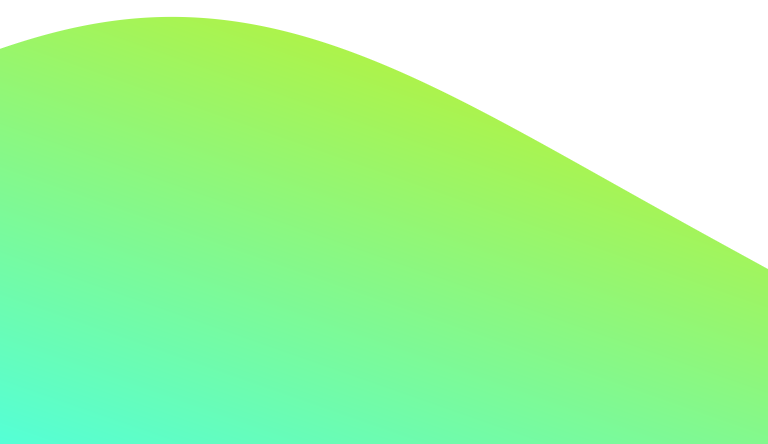
A WebGL 2 fragment shader for this background:

```glsl
#version 300 es
precision highp float;
// A smooth hill on white, filled with a slanted aqua-to-lime gradient.
// The ridge is a polynomial around its crest; its edge is softened by the
// screen-space derivative of the signed height above the ridge.

#define CREST vec2(0.224, 0.962)
#define FALLOFF vec4(1.536, -0.012, -1.821, 1.098)
#define GRADIENT_AXIS vec2(0.527, 0.869)
#define AQUA vec3(0.330, 1.000, 0.840)
#define LIME vec3(0.675, 0.953, 0.298)
#define SKY vec3(1.0)

uniform vec2 u_resolution;
out vec4 fragColor;

// Height of the ridge at x, both as fractions of the canvas.
float ridgeHeight(float x) {
    float t = x - CREST.x;
    float bend = dot(FALLOFF, vec4(1.0, t, t * t, t * t * t));
    return CREST.y - t * t * bend;
}

void main() {
    vec2 uv = gl_FragCoord.xy / u_resolution;

    // Diagonal colour blend, starting at the lower left corner
    float blend = clamp(dot(uv, GRADIENT_AXIS), 0.0, 1.0);
    vec3 hill = mix(AQUA, LIME, blend);

    // Coverage across about one pixel at the ridge
    float above = uv.y - ridgeHeight(uv.x);
    float edge = length(vec2(dFdx(above), dFdy(above)));
    float coverage = clamp(0.5 - above / edge, 0.0, 1.0);

    fragColor = vec4(mix(SKY, hill, coverage), 1.0);
}
```
